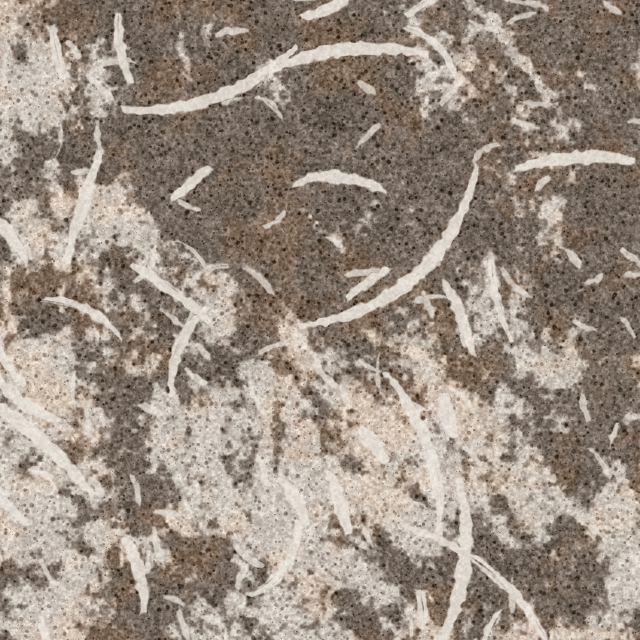
Give the GLSL for this texture, as a three.js fragment shader.

```glsl
// Weathered plaster mixed with straw: a grainy grey-brown ground under ragged
// cream patches and bent pale fibres. Layered noise makes the wear, looped
// cells scatter the straws, and cellular noise gives the dark pits.
varying vec2 vUv;

const vec3 SHADE = vec3(0.30, 0.26, 0.22);
const vec3 STONE = vec3(0.53, 0.48, 0.44);
const vec3 CREAM = vec3(0.91, 0.885, 0.85);
const vec3 RUST_TINT = vec3(0.035, 0.0, -0.03);
const float GROUND_TONE = 0.27;
const float PATCH_TONE = 0.83;
const float STRAW_TONE = 0.99;
const float THRESHOLD_WORN = 0.475; // patch cutoff in the pale area
const float THRESHOLD_DARK = 0.665; // patch cutoff in the dark area
const float GRAIN_SCALE = 210.0;
const float PIT_CELLS = 95.0;
const float STRAW_EDGE = 0.0022;

float hash(vec2 p) {
  vec3 q = fract(p.xyx * 0.1031);
  q += dot(q, q.yzx + 33.33);
  return fract((q.x + q.y) * q.z);
}

vec2 hash2(vec2 p) {
  return vec2(hash(p + 17.3), hash(p + 71.9));
}

mat2 turn(float a) {
  return mat2(cos(a), -sin(a), sin(a), cos(a));
}

float noise(vec2 p) {
  vec2 i = floor(p), f = fract(p);
  f = f * f * (3.0 - 2.0 * f);
  float low = mix(hash(i), hash(i + vec2(1.0, 0.0)), f.x);
  float high = mix(hash(i + vec2(0.0, 1.0)), hash(i + 1.0), f.x);
  return mix(low, high, f.y);
}

float fbm(vec2 p) {
  float sum = 0.0, amp = 0.46;
  for (int i = 0; i < 5; i++) {
    sum += amp * noise(p);
    p = turn(0.6) * p * 2.1 + 13.7;
    amp *= 0.56;
  }
  return sum;
}

// Cellular noise: a dark spot of random size around each nearby point
float pits(vec2 p) {
  vec2 cell = floor(p);
  float spot = 0.0;
  for (int y = -1; y <= 1; y++)
  for (int x = -1; x <= 1; x++) {
    vec2 id = cell + vec2(x, y);
    float radius = 0.42 * pow(hash(id + 5.0), 3.0);
    float d = length(p - id - hash2(id));
    spot = max(spot, 1.0 - smoothstep(radius * 0.5, radius + 0.06, d));
  }
  return spot;
}

// 1 in the dark upper field, 0 in the pale lower and left parts
float darkField(vec2 p) {
  float wobble = 0.24 * (noise(p * 4.0 + 3.0) - 0.5);
  return smoothstep(0.40, 0.58, p.y + wobble) * smoothstep(0.12, 0.30, p.x + wobble);
}

// Bent, tapered fibres, one at most per cell; size is half length and half width
float straws(vec2 p, float cells, vec2 size, float chance, float seed) {
  vec2 cell = floor(p * cells);
  float rough = noise(p * 110.0 + seed) - 0.5;
  float cover = 0.0;
  for (int y = -1; y <= 1; y++)
  for (int x = -1; x <= 1; x++) {
    vec2 id = cell + vec2(x, y);
    vec2 key = id + seed;
    vec2 center = (id + hash2(key)) / cells;
    vec2 r = hash2(key + 31.0), s = hash2(key + 57.0);
    float angle = mix(1.25, 0.1, darkField(center)) + (r.x - 0.5) * 1.9;
    vec2 d = turn(-angle) * (p - center);
    d = vec2(d.x, d.y + (s.x - 0.5) * 0.7 * d.x * d.x / size.x);
    vec2 extent = size * mix(vec2(0.4, 0.55), vec2(1.0), vec2(r.y, s.y));
    float along = d.x / extent.x;
    float width = extent.y * (1.0 - 0.55 * along * along);
    float dist = max(abs(d.x) - extent.x, abs(d.y) - width) + rough * 0.006;
    float fiber = noise(vec2(d.x * 22.0, d.y * 260.0) + key);
    float worn = smoothstep(0.05, 0.45, fiber + 0.5 * s.y);
    float mask = 1.0 - smoothstep(-STRAW_EDGE, STRAW_EDGE, dist);
    cover = max(cover, mask * worn * step(hash(key + 83.0), chance));
  }
  return cover;
}

void main() {
  vec2 p = vUv;
  float dark = darkField(p);

  // Ragged cream patches, drawn out by upright and slanting streaks
  vec2 warped = p + 0.03 * vec2(noise(p * 9.0), noise(p * 9.0 + 40.0));
  float upright = noise(warped * vec2(46.0, 9.0));
  float slanting = noise(turn(-0.75) * warped * vec2(9.0, 44.0) + 20.0);
  float streak = mix(upright, slanting, smoothstep(0.35, 0.65, noise(p * 3.5 + 8.0)));
  float field = fbm(warped * 9.0 + 4.0) + 0.36 * (streak - 0.5);
  field += 0.24 * (noise(p * 95.0) - 0.5) + 0.10 * (noise(p * GRAIN_SCALE) - 0.5);
  float threshold = mix(THRESHOLD_WORN, THRESHOLD_DARK, dark);
  float cream = smoothstep(-0.08, 0.12, field - threshold);

  // Straws from long to short
  float straw = straws(p, 4.0, vec2(0.19, 0.012), 0.55, 11.0);
  straw = max(straw, straws(p, 8.0, vec2(0.075, 0.011), 0.36, 47.0));
  straw = max(straw, 0.85 * straws(p, 17.0, vec2(0.034, 0.006), 0.30, 129.0));

  // Grain and pits, weaker on clean straw
  float grain = 0.38 * (noise(p * GRAIN_SCALE + 60.0) - 0.5)
              + 0.30 * (noise(turn(0.5) * p * GRAIN_SCALE * 1.9) - 0.5)
              + 0.22 * (fbm(p * 34.0 + 90.0) - 0.5);
  float tone = mix(GROUND_TONE, PATCH_TONE, cream) + grain * mix(1.0, 0.75, cream);
  tone -= 0.34 * pits(p * PIT_CELLS);
  tone = mix(tone, STRAW_TONE + 0.25 * grain, straw * 0.92);
  tone = clamp(tone, -0.25, 1.06);

  // Tone to colour, with rusty stains on the ground
  vec3 color = tone < 0.4 ? mix(SHADE, STONE, tone / 0.4)
                          : mix(STONE, CREAM, (tone - 0.4) / 0.6);
  float rust = smoothstep(0.45, 0.75, fbm(p * 16.0 + 150.0));
  color += RUST_TINT * rust * (1.0 - straw);
  gl_FragColor = vec4(color, 1.0);
}
```
